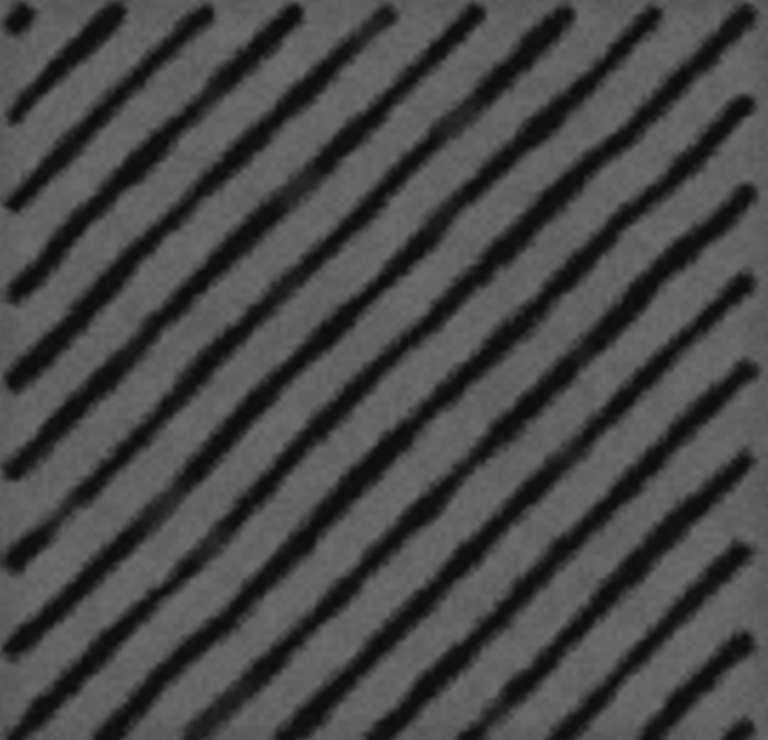
This pattern is drawn by a Shadertoy shader. Its source:

```glsl
// Soft, worn black diagonal strokes rising to the right across grainy grey.

float hash(vec2 p) {
    vec3 q = fract(vec3(p.xyx) * 0.1031);
    q += dot(q, q.yzx + 33.33);
    return fract((q.x + q.y) * q.z);
}

// Smooth value noise in the range -1 to 1
float noise(vec2 p) {
    vec2 cell = floor(p), f = fract(p);
    f = f * f * (3.0 - 2.0 * f);
    float low = mix(hash(cell), hash(cell + vec2(1, 0)), f.x);
    float high = mix(hash(cell + vec2(0, 1)), hash(cell + 1.0), f.x);
    return 2.0 * mix(low, high, f.y) - 1.0;
}

void mainImage(out vec4 fragColor, in vec2 fragCoord) {
    vec2 uv = fragCoord / iResolution.xy;
    float coarse = noise(uv * 42.0 + 7.0);
    float grain = noise(uv * vec2(135.0, 130.0) + 31.0);

    // Eight stroke intervals along each side, measured from the top left
    vec2 grid = vec2(uv.x * 8.533, (1.0 - uv.y) * 8.268) - 0.22;
    float along = grid.x - grid.y;
    float across = grid.x + grid.y;

    // Gentle bow and hand-drawn wander
    across += 0.07 * sin(3.1416 * uv.x) * sin(3.1416 * uv.y);
    across += 0.06 * noise(vec2(along * 0.7, across * 0.6) + 50.0);

    // Distance to the nearest of seventeen round-ended strokes
    float stroke = clamp(round(across), 0.0, 16.0);
    float halfLength = min(stroke, 16.0 - stroke) + 0.1;
    float overshoot = max(abs(along) - halfLength, 0.0);
    float dist = length(vec2(across - stroke, overshoot));

    // Beaded width, rough edges and faded patches
    float bead = noise(vec2(along * 1.1 + 40.0, stroke * 7.3 + 3.0));
    float fade = noise(vec2(along * 0.8 + 90.0, stroke * 5.7 + 20.0));
    dist += 0.030 * coarse + 0.022 * grain - 0.035 * bead;
    float ink = 1.0 - smoothstep(0.04, 0.30, dist);
    ink *= 1.0 - 0.28 * smoothstep(0.35, 0.95, fade);

    // Mottled ground, slightly darker toward the border
    vec2 inset = min(uv, 1.0 - uv);
    float ground = 0.387 + 0.016 * coarse + 0.022 * grain;
    ground += 0.012 * noise(uv * 9.0);
    ground -= 0.035 * (1.0 - smoothstep(0.0, 0.04, min(inset.x, inset.y)));

    float shade = mix(ground, 0.065 + 0.014 * grain, ink);
    fragColor = vec4(vec3(shade), 1.0);
}
```
